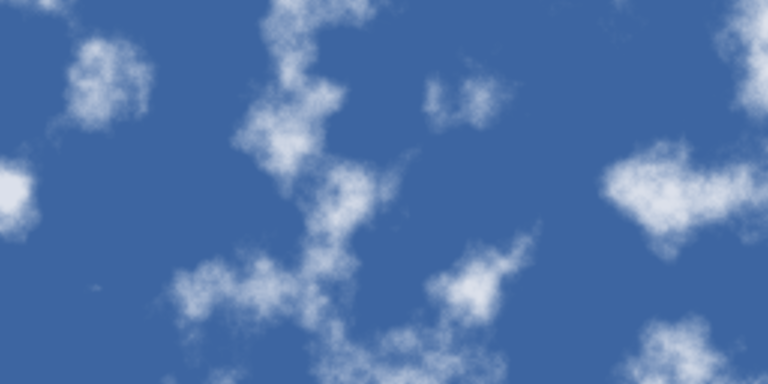
Reproduce this texture procedurally as a Shadertoy shader.

```glsl
const vec3 SKY_BLUE = vec3(0.238, 0.396, 0.630);
const vec3 CLOUD_WHITE = vec3(0.86, 0.88, 0.92);
const float COARSE_CELLS = 4.0; // cloud cells per canvas height
const int DETAIL_OCTAVES = 5;

// Cubing modulo a prime shuffles the cells while keeping their values evenly spread
float coarseValue(ivec2 cell) {
    int k = (1 + cell.x + 9 * cell.y) % 47;
    return float(k * k * k % 47) / 47.0;
}

// Integer bit mixing for the fine octaves
float hashValue(ivec2 cell, int seed) {
    uint h = uint(cell.x) * 374761393u + uint(cell.y) * 668265263u + uint(seed) * 2246822519u;
    h = (h ^ (h >> 15)) * 2246822519u;
    h = (h ^ (h >> 13)) * 3266489917u;
    h ^= h >> 16;
    return float(h >> 8) / 16777216.0;
}

// Seed zero selects the evenly spread coarse lattice
float latticeValue(ivec2 cell, int seed) {
    return seed == 0 ? coarseValue(cell) : hashValue(cell, seed);
}

float valueNoise(vec2 p, int seed) {
    ivec2 cell = ivec2(floor(p));
    vec2 f = fract(p);
    vec2 s = f * f * (3.0 - 2.0 * f);
    float lower = mix(latticeValue(cell, seed), latticeValue(cell + ivec2(1, 0), seed), s.x);
    float upper = mix(latticeValue(cell + ivec2(0, 1), seed), latticeValue(cell + ivec2(1, 1), seed), s.x);
    return mix(lower, upper, s.y);
}

// Broad cloud masses plus ever finer wisps
float cloudDensity(vec2 p) {
    float amplitude = 0.5;
    float density = amplitude * valueNoise(p, 0);
    for (int i = 1; i <= DETAIL_OCTAVES; i++) {
        p *= 2.0;
        amplitude *= 0.5;
        density += amplitude * valueNoise(p, i);
    }
    return density;
}

void mainImage(out vec4 fragColor, in vec2 fragCoord) {
    vec2 p = fragCoord / iResolution.y;
    float cover = smoothstep(0.515, 0.795, cloudDensity(p * COARSE_CELLS));
    fragColor = vec4(mix(SKY_BLUE, CLOUD_WHITE, cover), 1.0);
}
```
